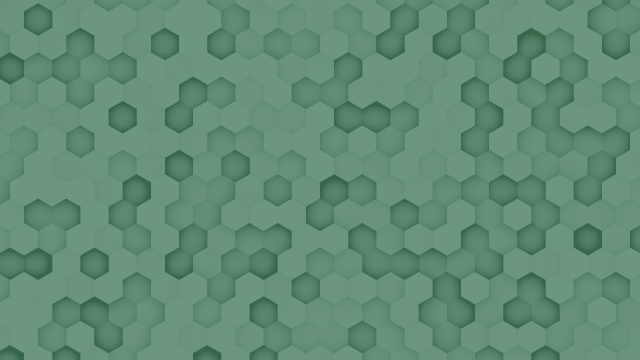
Reproduce this pattern procedurally as a WebGL 2 fragment shader.

```glsl
#version 300 es
precision highp float;
// Field of pointy-topped hexagonal tiles standing at random heights.
// Each tile finds its six neighbours on the lattice and takes a soft
// contact shadow from every one that stands higher.

#define TILE_WIDTH 0.0783       // flat-to-flat, in canvas heights
#define GRID_SHIFT vec2(0.0, 0.0387)
#define DEPTH_BIAS 2.2          // higher keeps more tiles near the top
#define DEPTH_TINT 0.15
#define SHADOW_STRENGTH 0.85
#define SHADOW_SOFTNESS 0.19    // in tile widths
#define LIGHT_OFFSET vec2(0.01, 0.03)
#define SEAM_WIDTH 0.025
#define SEAM_STRENGTH 0.06
#define LIGHT_GREEN vec3(0.425, 0.587, 0.497)
#define DEEP_GREEN vec3(0.215, 0.405, 0.295)

uniform vec2 u_resolution;
out vec4 outColor;

const vec2 LATTICE = vec2(1.0, 1.7320508);

float hash(vec2 p) {
    return fract(sin(dot(p, vec2(127.1, 311.7))) * 43758.5453);
}

// Signed distance to a hexagon of unit width
float hexDistance(vec2 p) {
    p = abs(p);
    return max(p.x, dot(p, vec2(0.5, 0.8660254))) - 0.5;
}

// Nearest centre among two interleaved rectangular grids
vec2 tileCentre(vec2 p) {
    vec2 a = floor(p / LATTICE + 0.5) * LATTICE;
    vec2 b = (floor(p / LATTICE) + 0.5) * LATTICE;
    vec2 da = p - a;
    vec2 db = p - b;
    return dot(da, da) < dot(db, db) ? a : b;
}

// Depth below the top level; whole-number ids keep the hash stable
float tileDepth(vec2 centre) {
    vec2 id = floor(centre / (0.5 * LATTICE) + 0.5);
    return pow(hash(id), DEPTH_BIAS);
}

vec3 shade(vec2 p) {
    vec2 centre = tileCentre(p);
    float depth = tileDepth(centre);
    float dark = DEPTH_TINT * depth;

    // Shadows from taller neighbours
    for (int i = 0; i < 6; i++) {
        float angle = float(i) * 1.0471976;
        vec2 neighbour = centre + vec2(cos(angle), sin(angle));
        float rise = max(depth - tileDepth(neighbour), 0.0);
        float gap = max(hexDistance(p + LIGHT_OFFSET - neighbour), 0.0);
        dark += SHADOW_STRENGTH * rise * exp(-gap / SHADOW_SOFTNESS);
    }

    // Faint seam around every tile
    float edge = -hexDistance(p - centre);
    dark += SEAM_STRENGTH * (1.0 - smoothstep(0.0, SEAM_WIDTH, edge));
    return mix(LIGHT_GREEN, DEEP_GREEN, min(dark, 1.0));
}

void main() {
    // Average a 3 x 3 grid of samples to smooth the tile edges
    vec3 color = vec3(0.0);
    for (int i = 0; i < 9; i++) {
        vec2 jitter = (vec2(i % 3, i / 3) - 1.0) / 3.0;
        vec2 p = (gl_FragCoord.xy + jitter - 0.5 * u_resolution) / u_resolution.y;
        color += shade((p - GRID_SHIFT) / TILE_WIDTH);
    }
    outColor = vec4(color / 9.0, 1.0);
}
```
